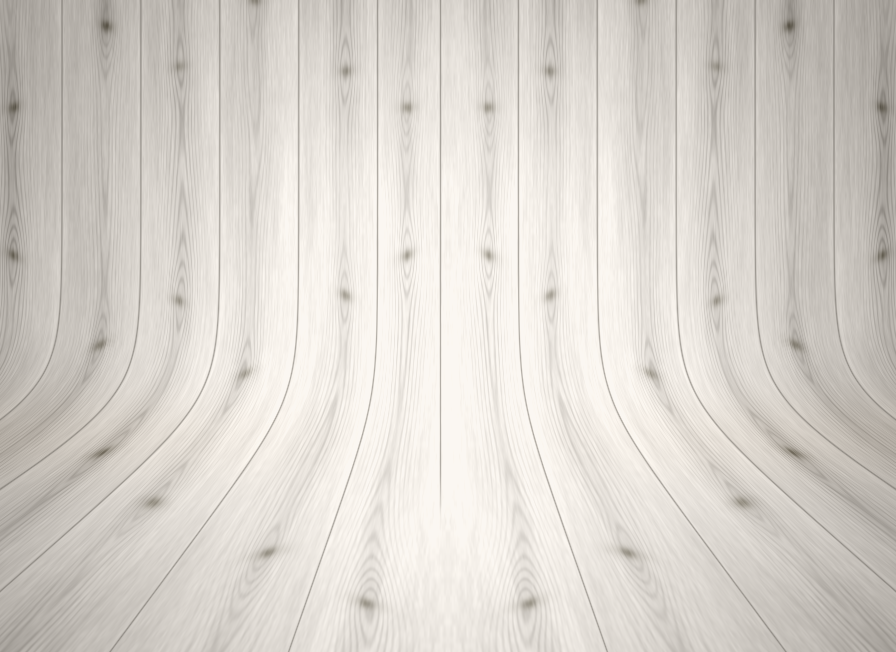
Give the GLSL for this background, as a Shadertoy shader.

```glsl
#define PLANK_WIDTH 0.121
#define CENTER_OFFSET 0.0130
#define BEND_HEIGHT 0.389
#define BEND_SOFTNESS 0.043
#define FLOOR_SPREAD 3.25
#define SEAM_WIDTH 0.0009
#define RING_COUNT 26.0
#define RING_DEPTH 0.068
#define FIBER_DEPTH 0.095
#define KNOT_DEPTH 0.24
#define LIGHT_CENTER vec2(0.0, 0.42)

const vec3 WARM_TINT = vec3(0.010, -0.009, -0.034);
const vec3 SEAM_COLOR = vec3(0.54, 0.52, 0.49);
const vec3 KNOT_ABSORB = vec3(0.96, 0.97, 1.06);
// Distance from the top edge to the first knot, repeating every five planks
const float KNOT_DROP[5] = float[5](0.165, 0.109, 0.0, 0.102, 0.040);

float hash(vec2 p) {
    vec3 q = fract(vec3(p.xyx) * 0.1031);
    q += dot(q, q.yzx + 33.33);
    return fract((q.x + q.y) * q.z);
}

float noise(vec2 p) {
    vec2 cell = floor(p), f = fract(p);
    f = f * f * (3.0 - 2.0 * f);
    return mix(mix(hash(cell), hash(cell + vec2(1, 0)), f.x),
               mix(hash(cell + vec2(0, 1)), hash(cell + vec2(1, 1)), f.x), f.y);
}

// Height of knot j on a plank: two on the wall, one on the floor
float knotHeight(float plank, int j) {
    float drop = KNOT_DROP[int(plank) % 5];
    if (j == 0) return 1.0 - drop;
    if (j == 1) return 0.427 + 1.1 * drop;
    return 0.075 + 0.077 * plank;
}

// Returns (grain darkening, knot darkening)
vec2 wood(float across, float height, float plank, float spread) {
    float heart = 0.5 + 0.12 * cos(plank * 2.6);
    float wander = 0.12 * (noise(vec2(height * 5.0, plank * 7.3)) - 0.5);
    float side = across - heart - wander;
    float eye = 0.0, knots = 0.0;

    for (int j = 0; j < 3; j++) {
        float strength = 0.55 + 0.45 * hash(vec2(plank + 2.0, float(j)));
        if (j == 2) strength *= step(plank, 3.5);
        vec2 d = vec2((across - heart) * PLANK_WIDTH * spread,
                      height - knotHeight(plank, j));
        d.y += d.x * 0.35 * sin(plank * 3.0 + float(j) * 2.0);
        vec2 core = d / vec2(0.0068 * sqrt(spread), 0.0075);
        vec2 halo = d / vec2(0.017 * spread, 0.050);
        vec2 smear = d / vec2(0.016 * spread, 0.010);
        eye += strength * exp(-dot(halo, halo));
        knots += strength * (0.75 * exp(-dot(core, core)) + 0.38 * exp(-dot(smear, smear)));
    }

    // Arched growth rings, strongest along the heart of the plank
    float arch = sqrt(side * side + 0.004) * RING_COUNT;
    arch += 6.0 * noise(vec2(height * 3.2 + plank * 5.1, plank * 3.7));
    arch += 0.7 * noise(vec2(across * 9.0, height * 9.0 + plank * 4.0)) - 2.6 * eye;
    float ring = pow(0.5 + 0.5 * sin(arch * 6.2832), 2.0);
    float ringFade = exp(-side * side * 16.0) * (0.35 + 0.65 * noise(vec2(height * 6.0, plank + 9.0)));

    // Fine straight fibers, short pores and broad streaks
    float x = across + plank * 13.0;
    float fiber = 0.35 * noise(vec2(x * 32.0, height * 12.0))
                + 0.35 * noise(vec2(x * 62.0, height * 40.0))
                + 0.30 * noise(vec2(x * 95.0, height * 110.0));
    float streak = noise(vec2(x * 6.0, height * 3.0));
    float patchTone = noise(vec2(x * 2.0, height * 7.0));
    float heartShade = exp(-side * side * 110.0) * noise(vec2(height * 8.0, plank * 2.0));
    float grain = RING_DEPTH * ring * ringFade * 1.6
                + FIBER_DEPTH * (fiber - 0.45)
                + 0.045 * (streak - 0.5) + 0.030 * (patchTone - 0.5)
                + 0.06 * heartShade + 0.03 * eye;
    return vec2(grain, KNOT_DEPTH * knots * (0.7 + 0.6 * fiber));
}

float seamLine(float dist, float blur) {
    return 1.0 - smoothstep(SEAM_WIDTH - blur, SEAM_WIDTH + blur, abs(dist));
}

void mainImage(out vec4 fragColor, in vec2 fragCoord) {
    float pixel = 1.0 / iResolution.y;
    vec2 p = vec2(fragCoord.x - 0.5 * iResolution.x, fragCoord.y) * pixel;

    // Wall bends smoothly into a floor that fans out toward the viewer
    float bend = exp((BEND_HEIGHT - p.y) / BEND_SOFTNESS);
    float spread = 1.0 + FLOOR_SPREAD * BEND_SOFTNESS * log(1.0 + bend);
    float spreadSlope = FLOOR_SPREAD * bend / (1.0 + bend);
    float flatX = abs(p.x) / spread;
    float t = (flatX + CENTER_OFFSET) / PLANK_WIDTH;
    float plank = floor(t);

    // Soft pool of light
    vec2 q = (p - LIGHT_CENTER) / vec2(0.69, 0.80);
    float light = mix(1.0, 0.645, smoothstep(0.18, 1.36, length(q)));
    light += 0.025 * (hash(vec2(plank, 4.0)) - 0.5);
    float crease = exp(-pow((p.y - 0.33) / 0.07, 2.0)) * smoothstep(0.0, 0.5, abs(p.x));
    light -= 0.012 * crease;

    // Wood surface
    vec2 shade = wood(fract(t), p.y, plank, spread);
    vec3 color = vec3(light - shade.x) + WARM_TINT * (1.0 + 0.35 * crease);
    color -= shade.y * KNOT_ABSORB;

    // Mirrored seams with a pale bevel, then the single center seam
    float nearest = max(round(t), 1.0);
    float slant = sqrt(1.0 + pow(flatX * spreadSlope, 2.0));
    float dist = (t - nearest) * PLANK_WIDTH * spread / slant;
    float seam = seamLine(dist, pixel);
    float bevel = exp(-pow((abs(dist) - 0.004) / 0.0025, 2.0));
    float middle = seamLine(p.x + 0.0115, pixel) * smoothstep(0.18, 0.29, p.y);
    color += 0.018 * bevel;
    color = mix(color, SEAM_COLOR * (0.5 + 0.5 * light), 0.75 * max(seam, middle));

    // Highlights roll off to a warm white
    color = min(color, vec3(0.985, 0.970, 0.950));
    fragColor = vec4(clamp(color, 0.0, 1.0), 1.0);
}
```
